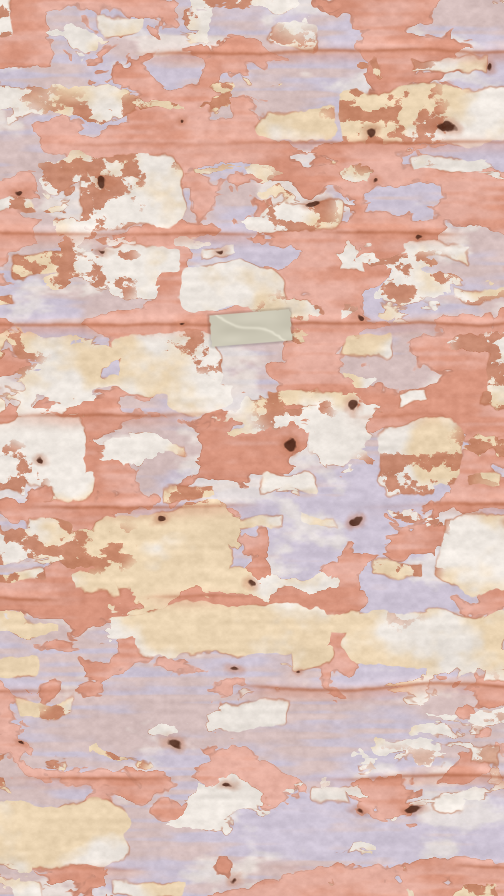
This texture is drawn by a WebGL 2 fragment shader. Its source:

```glsl
#version 300 es
precision highp float;
// Weathered brick wall: peeling pink and lavender paint over cream plaster, with a strip of tape.
uniform vec2 u_resolution;
out vec4 fragColor;

const float COURSE = 0.1013;
const float FIRST_BED = 0.03;
const vec3 PINK = vec3(0.91, 0.70, 0.64);
const vec3 TERRACOTTA = vec3(0.84, 0.58, 0.49);
const vec3 LAVENDER = vec3(0.81, 0.77, 0.83);
const vec3 MAUVE = vec3(0.83, 0.74, 0.73);
const vec3 CREAM = vec3(0.92, 0.83, 0.70);
const vec3 CHALK = vec3(0.93, 0.90, 0.87);
const vec3 RUST = vec3(0.70, 0.42, 0.30);
const vec3 HOLE = vec3(0.32, 0.18, 0.13);
const vec3 TAPE = vec3(0.80, 0.78, 0.71);

float hash(vec2 p) {
  vec3 q = fract(p.xyx * vec3(0.1031, 0.1030, 0.0973));
  q += dot(q, q.yzx + 33.33);
  return fract((q.x + q.y) * q.z);
}

float noise(vec2 p) {
  vec2 i = floor(p), f = fract(p);
  f = f * f * (3.0 - 2.0 * f);
  return mix(mix(hash(i), hash(i + vec2(1, 0)), f.x),
             mix(hash(i + vec2(0, 1)), hash(i + vec2(1, 1)), f.x), f.y);
}

float fbm(vec2 p) {
  float sum = 0.0, gain = 0.5;
  for (int i = 0; i < 5; i++) {
    sum += gain * noise(p);
    p = p * 2.03 + 17.3;
    gain *= 0.53;
  }
  return sum / 1.02;
}

float bump(float x, float width) { return exp(-x * x / (width * width)); }

float roundBox(vec2 p, vec2 halfSize, float radius) {
  vec2 q = abs(p) - halfSize + radius;
  return length(max(q, 0.0)) + min(max(q.x, q.y), 0.0) - radius;
}

// 0 in the worn middle of the wall, 1 where the paint survives
float paintKept(float y) { return smoothstep(0.2, 0.36, abs(y - 0.5)); }

// Distance to bare plaster, at most one rounded patch per brick
float barePatch(vec2 p, vec2 brick, float seed) {
  vec2 q = p / brick;
  q.x += 0.5 * mod(floor(q.y), 2.0) + seed * 0.37;
  vec2 id = floor(q), key = id + seed * 7.0 + 50.0;
  vec2 size = vec2(hash(key + 5.0), hash(key + 9.0));
  vec2 halfSize = brick * mix(vec2(0.2, 0.24), vec2(0.47, 0.44), size);
  vec2 slack = brick - 2.0 * halfSize;
  vec2 shift = (vec2(hash(key + 13.0), hash(key + 21.0)) - 0.5) * slack;
  float chance = mix(0.8, 0.24, paintKept((id.y + 0.5) * brick.y));
  float d = roundBox((fract(q) - 0.5) * brick - shift, halfSize, 0.6 * min(halfSize.x, halfSize.y));
  return hash(key) < chance ? d : 0.05;
}

// Small pits: x is the core, y the stained halo
vec2 pits(vec2 p, float cell) {
  vec2 id = floor(p / cell);
  vec2 center = 0.25 + 0.5 * vec2(hash(id + 3.0), hash(id + 8.0));
  float radius = mix(0.0015, 0.005, pow(hash(id + 31.0), 2.0));
  float d = length((p - (id + center) * cell) * vec2(0.75, 1.1)) - radius;
  float present = step(hash(id + 70.0), 0.3);
  return present * vec2(1.0 - smoothstep(-0.001, 0.0015, d), 1.0 - smoothstep(0.0, 0.009, d));
}

vec3 addTape(vec3 color, vec2 p) {
  vec2 q = mat2(0.995, -0.08, 0.08, 0.995) * p;
  q.x += 0.002 * (noise(p * 250.0) - 0.5);
  float d = roundBox(q, vec2(0.045, 0.0175), 0.001);
  float crease = bump(q.y + 0.45 * q.x - 0.004 * sin(q.x * 90.0), 0.0018);
  vec3 film = TAPE + 0.09 * crease + 0.06 * (noise(q * vec2(45, 90)) - 0.5);
  color *= 1.0 - 0.16 * (1.0 - smoothstep(0.0, 0.004, d));
  return mix(color, film, 1.0 - smoothstep(-0.001, 0.001, d));
}

void main() {
  vec2 p = gl_FragCoord.xy / u_resolution.y;
  vec2 ragged = p + 0.034 * (vec2(fbm(p * 19.0 + 3.0), fbm(p * 19.0 + 47.0)) - 0.5);
  float wavyY = p.y - FIRST_BED + 0.014 * (fbm(p * vec2(8, 4)) - 0.5);
  float fromBed = (fract(wavyY / COURSE + 0.5) - 0.5) * COURSE;
  float kept = paintKept(p.y);
  float brush = noise(p * vec2(14, 190)) - 0.5;
  float mottled = fbm(p * vec2(12, 22) + 80.0);

  // Bare plaster: brick-sized patches, smaller chips and loose flakes
  vec2 wall = ragged - vec2(0.0, FIRST_BED);
  float bare = min(barePatch(wall, vec2(0.23, COURSE), 1.0), barePatch(wall, vec2(0.11, 0.5 * COURSE), 4.0) + 0.007);
  bare = min(bare, 0.15 * (0.61 + 0.05 * kept - fbm(ragged * vec2(13, 26) + 33.0)));

  // Two coats of paint
  float coat = fbm(ragged * vec2(11, 18) + 9.0) - 0.525 + 0.075 * kept;
  coat += 0.05 * bump(max(bare, 0.0), 0.012) - 0.07 * bump(fromBed, 0.014);
  vec3 color = mix(PINK, TERRACOTTA, smoothstep(0.33, 0.68, mottled + 0.35 * brush));
  vec3 pale = mix(LAVENDER, MAUVE, smoothstep(0.4, 0.62, fbm(p * vec2(7, 15) + 61.0) + 0.35 * brush));
  pale = mix(pale, CHALK, 0.7 * smoothstep(0.55, 0.68, mottled));
  color *= 1.0 - 0.09 * bump(coat + 0.008, 0.01);
  color = mix(color, pale, smoothstep(-0.006, 0.009, coat));

  // Plaster with rusty speckles and a broken paint rim
  float chalky = smoothstep(0.42, 0.58, fbm(p * vec2(8, 10) + 24.0));
  vec3 plaster = mix(CREAM, CHALK, chalky) + 0.09 * (mottled - 0.5);
  float stained = smoothstep(0.5, 0.68, noise(p * vec2(9, 13) + 5.0));
  float speckle = smoothstep(0.53, 0.6, fbm(p * vec2(55, 70)) + 0.1 * (stained - 0.5));
  plaster = mix(plaster, mix(RUST, TERRACOTTA, 0.4), 0.85 * stained * speckle);
  color = mix(color, plaster, 1.0 - smoothstep(-0.001, 0.001, bare));
  float rim = bump(bare, 0.0013) * smoothstep(0.4, 0.65, noise(p * 38.0 + 11.0));
  color = mix(color, RUST, 0.45 * rim);

  // Mortar beds: lit lip above a thin broken shadow
  float strength = smoothstep(0.2, 0.75, noise(vec2(p.x * 9.0, floor(wavyY / COURSE + 0.5) * 7.0)));
  color += 0.05 * strength * bump(fromBed - 0.007, 0.005);
  color = mix(color, TERRACOTTA, 0.45 * strength * bump(fromBed + 0.004, 0.008));
  color = mix(color, RUST, 0.6 * strength * bump(fromBed, 0.0022));

  // Pits, brush marks and grain
  vec2 pit = pits(ragged, 0.075);
  color = mix(color, RUST, 0.4 * pit.y);
  color = mix(color, HOLE, 0.9 * pit.x);
  color += 0.045 * brush + 0.1 * (fbm(p * vec2(130, 170)) - 0.5);
  color = addTape(color, p - vec2(0.28, 0.634));
  fragColor = vec4(clamp(color, 0.0, 1.0), 1.0);
}
```
